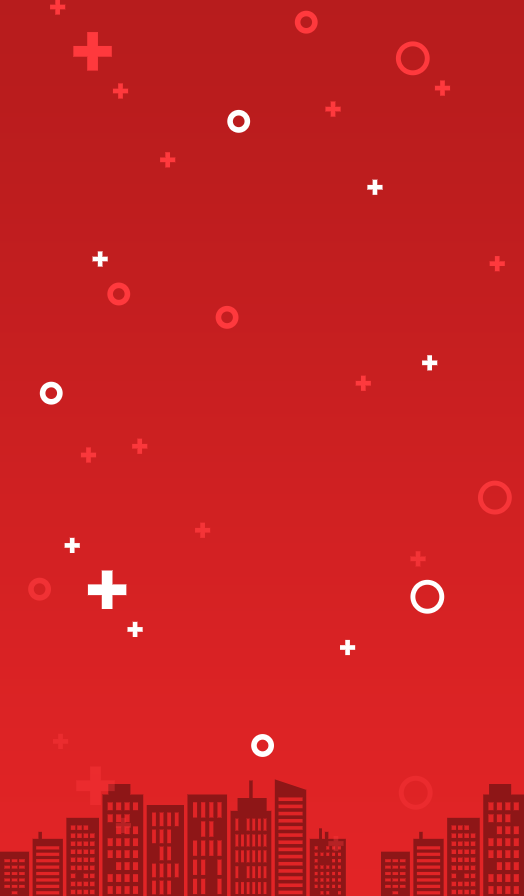
Reproduce this background procedurally as a WebGL 1 fragment shader.

```glsl
precision highp float;
// Red vertical gradient with scattered crosses and rings above a dark city skyline.
// Ornaments are repeated constellations of distance shapes; towers are boxes with
// window grids cut out. The canvas spans 450 by 768 units, origin at the lower left.
uniform vec2 u_resolution;

const vec2 CANVAS = vec2(450.0, 768.0);
const vec3 TOP_RED = vec3(0.715, 0.108, 0.112);
const vec3 BASE_RED = vec3(0.89, 0.142, 0.15);
const vec3 TOWER_RED = vec3(0.555, 0.085, 0.09);
const vec3 CORAL = vec3(1.0, 0.225, 0.24);
const vec3 WHITE = vec3(1.0);

float hash(vec2 p) {
  vec3 q = fract(p.xyx * vec3(0.1031, 0.103, 0.0973));
  q += dot(q, q.yzx + 33.33);
  return fract((q.x + q.y) * q.z);
}

// Smooth coverage of a signed distance; px is the size of one pixel in units
float cover(float d, float px) {
  return clamp(0.5 - d / px, 0.0, 1.0);
}

float boxDist(vec2 p, vec2 halfSize) {
  vec2 d = abs(p) - halfSize;
  return max(d.x, d.y);
}

float block(vec2 p, vec2 low, vec2 high, float px) {
  return cover(boxDist(p - 0.5 * (low + high), 0.5 * (high - low)), px);
}

float plusSign(vec2 p, float arm, float thick, float px) {
  return cover(min(boxDist(p, vec2(arm, thick)), boxDist(p, vec2(thick, arm))), px);
}

float ring(vec2 p, float radius, float thick, float px) {
  return cover(abs(length(p) - radius) - thick, px);
}

float smallPlus(vec2 p, float px) { return plusSign(p, 6.5, 2.0, px); }
float smallRing(vec2 p, float px) { return ring(p, 7.4, 2.4, px); }

// Large cross and ring with small crosses; core fades the cross and its far companion
float largeGroup(vec2 p, float core, float px) {
  float m = ring(p - vec2(275.0, -6.0), 12.4, 2.1, px);
  m = max(m, smallPlus(p - vec2(-30.0, 38.0), px));
  m = max(m, smallPlus(p - vec2(24.0, -34.0), px));
  float center = max(plusSign(p, 16.5, 4.6, px), smallPlus(p - vec2(206.5, -49.5), px));
  return max(m, core * center);
}

// Two small crosses above a small ring
float wideGroup(vec2 p, float px) {
  float m = max(smallPlus(p, px), smallPlus(p - vec2(283.0, -89.0), px));
  return max(m, smallRing(p - vec2(-42.0, -115.0), px));
}

// A small ring with one small cross
float pairGroup(vec2 p, float px) {
  return max(smallRing(p, px), smallPlus(p - vec2(117.0, -56.5), px));
}

// Tower with a grid of cut-out windows; some stay closed by the share shut
float tower(vec2 p, float left, float right, float top, vec2 cells, vec2 fill,
            float shut, float px) {
  vec2 low = vec2(left + 3.0, 0.0);
  vec2 size = vec2(right - left - 6.0, top - 5.0);
  vec2 grid = (p - low) / size * cells;
  vec2 cellSize = size / cells;
  float pane = cover(boxDist((fract(grid) - 0.5) * cellSize, 0.5 * fill * cellSize), px);
  pane *= step(shut, hash(floor(grid) + left));
  pane *= block(p, low, low + size, px);
  return block(p, vec2(left, -9.0), vec2(right, top), px) * (1.0 - pane);
}

// Four low-to-high towers that repeat across the skyline
float risingTowers(vec2 p, float px) {
  p.x = mod(p.x, 327.0);
  float m = tower(p, 0.0, 25.0, 38.0, vec2(3.0, 6.0), vec2(0.75, 0.45), 0.08, px);
  m = max(m, tower(p, 28.0, 54.0, 49.0, vec2(1.0, 8.0), vec2(1.0, 0.5), 0.0, px));
  m = max(m, block(p, vec2(33.0, 48.0), vec2(36.0, 55.0), px));
  m = max(m, tower(p, 57.0, 85.0, 67.0, vec2(4.0, 9.0), vec2(0.7, 0.55), 0.1, px));
  m = max(m, tower(p, 88.0, 123.0, 87.0, vec2(4.0, 8.0), vec2(0.6, 0.65), 0.06, px));
  return max(m, block(p, vec2(93.0, 86.0), vec2(112.0, 96.0), px));
}

// Tall towers in the middle, seen once
float centerTowers(vec2 p, float px) {
  float m = tower(p, 126.0, 158.0, 78.0, vec2(4.0, 5.0), vec2(0.5, 0.8), 0.15, px);
  m = max(m, tower(p, 161.0, 195.0, 87.0, vec2(4.0, 5.0), vec2(0.5, 0.8), 0.1, px));
  m = max(m, tower(p, 198.0, 233.0, 73.0, vec2(6.0, 5.0), vec2(0.5, 0.75), 0.08, px));
  m = max(m, block(p, vec2(204.0, 72.0), vec2(229.0, 84.0), px));
  m = max(m, block(p, vec2(214.0, 83.0), vec2(217.0, 99.0), px));
  m = max(m, tower(p, 236.0, 263.0, 91.0, vec2(1.0, 14.0), vec2(1.0, 0.5), 0.0, px));
  float slope = cover(p.y - 100.0 + (p.x - 236.0) / 3.0, px);
  m = max(m, slope * block(p, vec2(236.0, 90.0), vec2(263.0, 101.0), px));
  m = max(m, tower(p, 266.0, 297.0, 49.0, vec2(5.0, 8.0), vec2(0.5), 0.1, px));
  m = max(m, block(p, vec2(274.0, 48.0), vec2(276.5, 58.0), px));
  return max(m, block(p, vec2(279.0, 48.0), vec2(282.0, 55.0), px));
}

void main() {
  vec2 p = gl_FragCoord.xy / u_resolution * CANVAS;
  float px = CANVAS.y / u_resolution.y;
  vec3 color = mix(BASE_RED, TOP_RED, smoothstep(-0.1, 1.1, p.y / CANVAS.y));
  color = mix(color, TOWER_RED, max(risingTowers(p, px), centerTowers(p, px)));

  // Coral ornaments, fading towards the ground
  float coral = largeGroup(p - vec2(79.5, 724.0), 1.0, px);
  coral = max(coral, wideGroup(p - vec2(144.0, 631.0), px));
  coral = max(coral, pairGroup(p - vec2(263.0, 749.0), px));
  coral = max(coral, pairGroup(p - vec2(195.0, 496.0), px));
  coral = max(coral, largeGroup(p - vec2(150.0, 347.5), 0.0, px));
  coral = max(coral, wideGroup(p - vec2(76.0, 378.0), px));
  coral = max(coral, largeGroup(p - vec2(82.0, 94.5), 1.0, px));
  color = mix(color, CORAL, coral * mix(0.35, 1.0, smoothstep(60.0, 480.0, p.y)));

  // White ornaments
  float white = largeGroup(p - vec2(92.0, 262.5), 1.0, px);
  white = max(white, wideGroup(p - vec2(86.0, 546.0), px));
  white = max(white, pairGroup(p - vec2(205.0, 664.0), px));
  white = max(white, smallRing(p - vec2(225.5, 129.0), px));
  gl_FragColor = vec4(mix(color, WHITE, white), 1.0);
}
```
